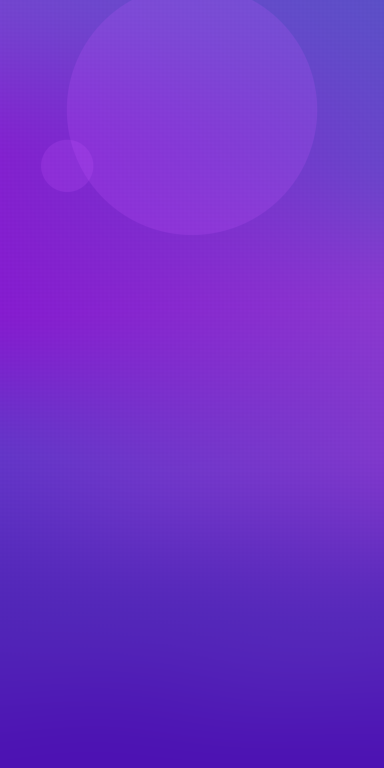
A WebGL 2 fragment shader for this background:

```glsl
#version 300 es
precision highp float;
// A violet and indigo backdrop with two faint translucent discs near the top.
// Two vertical colour ramps are blended across the width, bent by layered
// sines; soft-edged discs and a very fine woven grain lie over them.

uniform vec2 u_resolution;
out vec4 fragColor;

const int STOPS = 6;

// Ramp colours run from the top edge to the bottom edge
const vec3 LEFT_RAMP[STOPS] = vec3[STOPS](
    vec3(0.45, 0.27, 0.81), vec3(0.51, 0.13, 0.81), vec3(0.52, 0.11, 0.81),
    vec3(0.39, 0.21, 0.78), vec3(0.32, 0.15, 0.72), vec3(0.30, 0.07, 0.70));
const vec3 RIGHT_RAMP[STOPS] = vec3[STOPS](
    vec3(0.36, 0.31, 0.78), vec3(0.41, 0.27, 0.79), vec3(0.54, 0.22, 0.81),
    vec3(0.50, 0.22, 0.80), vec3(0.34, 0.16, 0.73), vec3(0.30, 0.07, 0.70));
const vec3 DISC_TINT = vec3(0.78, 0.34, 1.0);

// Evenly spaced stops joined by partly eased segments
vec3 ramp(vec3 stops[STOPS], float t) {
    float place = clamp(t, 0.0, 0.9999) * float(STOPS - 1);
    int i = int(place);
    float f = fract(place);
    return mix(stops[i], stops[i + 1], mix(f, smoothstep(0.0, 1.0, f), 0.4));
}

// Gentle bending of the colour bands
float drift(vec2 p) {
    return 0.008 * sin(5.0 * p.x + 3.0 * p.y) + 0.004 * sin(9.0 * p.x - 7.0 * p.y);
}

float disc(vec2 p, vec2 centre, float radius, float soft) {
    return 1.0 - smoothstep(-soft, soft, length(p - centre) - radius);
}

// Fine crossed threads, in units of the canvas width
float weave(vec2 p, float threads) {
    vec2 wave = sin(6.28318 * threads * p);
    return 0.5 * (wave.x + wave.y);
}

void main() {
    // x spans 0..1 and y spans 0..2 on a canvas twice as tall as wide
    vec2 p = gl_FragCoord.xy / u_resolution.x;
    float height = u_resolution.y / u_resolution.x;
    float depth = 1.0 - p.y / height;
    float soft = 0.75 / u_resolution.x;

    // Background blend
    float t = depth + drift(p) * smoothstep(0.0, 0.2, depth);
    vec3 colour = mix(ramp(LEFT_RAMP, t), ramp(RIGHT_RAMP, t), p.x);

    // Translucent discs, hung from the top edge
    vec2 q = vec2(p.x, height - p.y);
    colour = mix(colour, DISC_TINT, 0.19 * disc(q, vec2(0.5, 0.286), 0.326, soft));
    colour = mix(colour, DISC_TINT, 0.19 * disc(q, vec2(0.175, 0.432), 0.068, soft));

    // Grain fades out toward the dark base
    colour += 0.006 * weave(p, 96.0) * (1.0 - smoothstep(0.6, 0.9, depth));
    fragColor = vec4(colour, 1.0);
}
```
